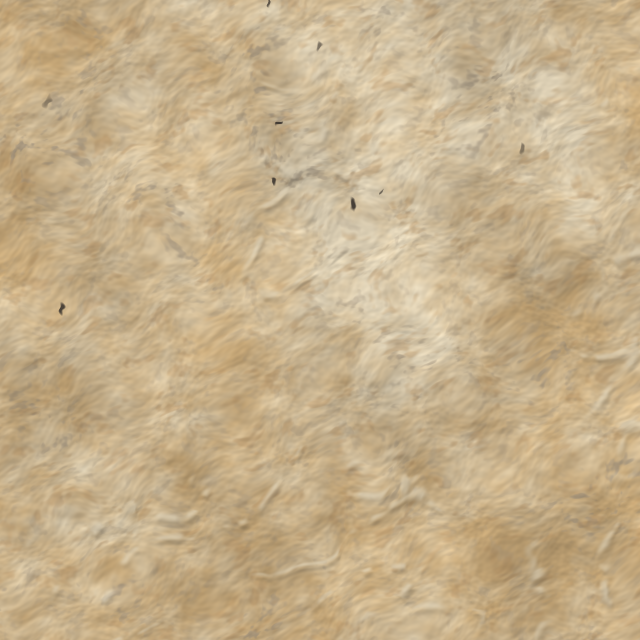
This texture is drawn by a Shadertoy shader. Its source:

```glsl
// Weathered sandstone: ochre and pale mottling, slanted chiselled grain, sparse dark pits.

const vec3 PALE_STONE  = vec3(0.825, 0.768, 0.656);
const vec3 OCHRE_STONE = vec3(0.742, 0.638, 0.474);
const vec3 GREY_STAIN  = vec3(0.590, 0.540, 0.470);
const vec3 RUST_STAIN  = vec3(0.660, 0.520, 0.350);
const vec3 CHALK       = vec3(0.880, 0.835, 0.735);
const vec3 PIT_DARK    = vec3(0.240, 0.215, 0.190);
const float GRAIN_ANGLE = 0.46;

vec2 hash22(vec2 p) {
    vec3 q = fract(vec3(p.xyx) * vec3(0.1031, 0.1030, 0.0973));
    q += dot(q, q.yzx + 33.33);
    return fract((q.xx + q.yz) * q.zy);
}

vec2 rotate(vec2 p, float angle) {
    float c = cos(angle), s = sin(angle);
    return vec2(c * p.x + s * p.y, c * p.y - s * p.x);
}

// Gradient noise, centred on zero
float cornerSlope(vec2 cell, vec2 offset) {
    float angle = 6.2832 * hash22(cell + 200.0).x;
    return dot(vec2(cos(angle), sin(angle)), offset);
}

float noise(vec2 p) {
    vec2 i = floor(p), f = p - i;
    vec2 u = f * f * f * (f * (f * 6.0 - 15.0) + 10.0);
    vec2 e = vec2(1.0, 0.0);
    float low  = mix(cornerSlope(i, f), cornerSlope(i + e, f - e), u.x);
    float high = mix(cornerSlope(i + e.yx, f - e.yx), cornerSlope(i + 1.0, f - 1.0), u.x);
    return mix(low, high, u.y);
}

float fbm(vec2 p, int octaves, float gain) {
    float sum = 0.0, amplitude = 1.0;
    for (int i = 0; i < octaves; i++) {
        sum += amplitude * noise(p);
        p = rotate(p, 0.35) * 2.03 + 17.3;
        amplitude *= gain;
    }
    return sum;
}

// Stretch the plane along the grain, bending it a little
vec2 grainSpace(vec2 p, float along, float across) {
    vec2 bend = vec2(noise(p * 11.0 + 5.0), noise(p * 11.0 + 41.0));
    return rotate(p + 0.024 * bend, GRAIN_ANGLE) * vec2(along, across);
}

float stoneHeight(vec2 p) {
    return fbm(grainSpace(p, 21.0, 38.0), 3, 0.75);
}

// Difference of height towards the light at the upper left
float relief(vec2 p, float reach) {
    vec2 towardLight = reach * vec2(-0.5, 0.87);
    return stoneHeight(p - towardLight) - stoneHeight(p + towardLight);
}

// Thin broken crests along the grain
float crest(vec2 p, float width) {
    float line = abs(noise(grainSpace(p, 5.0, 12.0) + 63.0));
    float broken = smoothstep(-0.05, 0.35, fbm(grainSpace(p, 20.0, 30.0) + 9.0, 2, 0.7));
    return smoothstep(width, 0.0, line) * broken;
}

// Scattered ragged pits, a few of them much longer
float pits(vec2 p, float cells, float chance) {
    vec2 home = floor(p * cells);
    vec2 ragged = 0.005 * vec2(noise(p * 85.0), noise(p * 85.0 + 31.0));
    float cover = 0.0;
    for (int y = -1; y <= 1; y++)
    for (int x = -1; x <= 1; x++) {
        vec2 cell = home + vec2(x, y);
        vec2 place = hash22(cell + 71.0), kind = hash22(cell + 137.0);
        float size = mix(0.0035, 0.0085, kind.y) + 0.014 * smoothstep(0.93, 1.0, kind.y);
        vec2 d = rotate(p + ragged - (cell + place) / cells, mix(0.7, 2.0, place.x));
        d.y += 0.25 * size * sin(d.x / size * 2.0);
        float reach = length(d / vec2(size * 1.35, size * 0.6));
        float depth = mix(0.45, 0.95, fract(kind.x * 37.0));
        cover = max(cover, step(kind.x, chance) * depth * smoothstep(1.25, 0.45, reach));
    }
    return cover;
}

void mainImage(out vec4 fragColor, in vec2 fragCoord) {
    vec2 p = fragCoord / iResolution.y;

    // Broad pale and ochre mottling
    vec2 fromPale = p - vec2(0.52, 0.74);
    float paleField = exp(-9.0 * dot(fromPale, fromPale));
    float mottle = 0.22 + 0.65 * paleField + 0.75 * fbm(p * 4.0 + 12.0, 4, 0.68);
    mottle += 0.42 * fbm(grainSpace(p, 15.0, 25.0) + 80.0, 3, 0.7);
    vec3 stone = mix(OCHRE_STONE, PALE_STONE, clamp(mottle, -0.2, 1.15));

    // Grey and rusty stains
    float stainArea = smoothstep(0.0, 0.5, noise(p * 6.0 + 90.0));
    float fleck = smoothstep(0.12, 0.65, fbm(grainSpace(p, 28.0, 40.0) + 150.0, 3, 0.7));
    stone = mix(stone, GREY_STAIN, fleck * (0.24 + 0.45 * stainArea));
    float rust = smoothstep(0.15, 0.7, fbm(grainSpace(p, 19.0, 31.0) + 230.0, 3, 0.7));
    stone = mix(stone, RUST_STAIN, 0.36 * rust);

    // Soft shading and carved grain
    float shade = 0.12 * fbm(p * 4.5 + 50.0, 4, 0.65) + 0.06 * stoneHeight(p);
    stone *= 1.015 + shade + 0.088 * relief(p, 0.0026);

    // Chalky crests with a shaded underside
    float crestArea = smoothstep(0.0, 0.35, noise(p * 3.2 + 7.0) + 0.25 * (p.x - p.y));
    stone *= 1.0 - 0.13 * crestArea * crest(p + vec2(-0.003, 0.008), 0.09);
    stone = mix(stone, CHALK, 0.6 * crestArea * crest(p, 0.08));

    stone = mix(stone, PIT_DARK, pits(p, 7.0, 0.22));
    fragColor = vec4(clamp(stone, 0.0, 1.0), 1.0);
}
```
